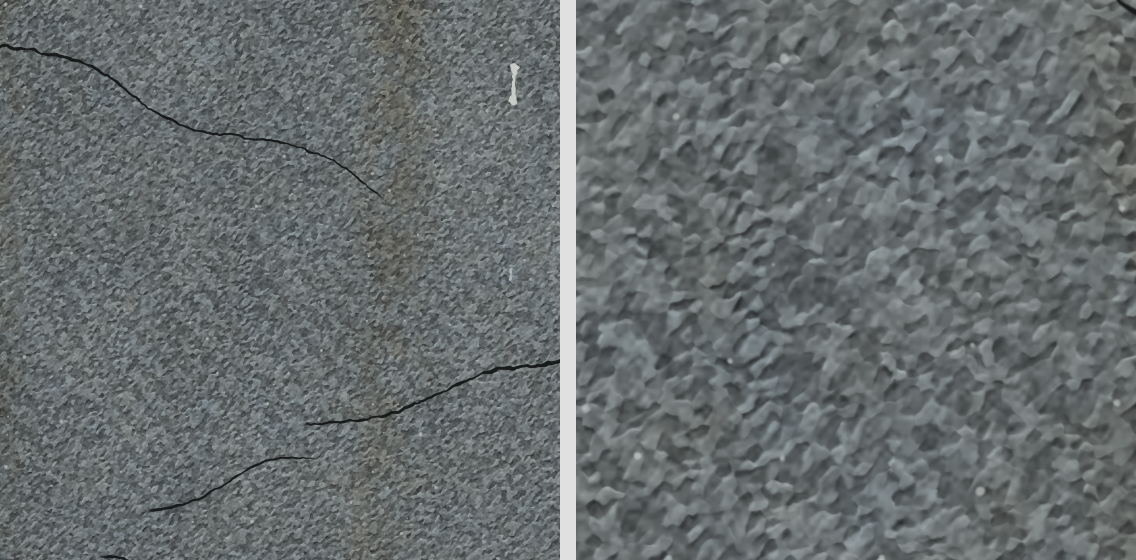
Left: the whole. Right: its middle third, enlarged.
Reproduce this texture procedurally as a WebGL 2 fragment shader.

```glsl
#version 300 es
precision highp float;
// Weathered grey asphalt: fine embossed grains, brown stains, thin cracks and pale paint spots.

#define GRAIN_SCALE vec2(130.0, 182.0)
#define GRAIN_ANGLE 0.6
#define GRAIN_CONTRAST 0.22
#define RELIEF 0.12
#define FINE_CONTRAST 0.12
#define BASE_TONE 0.432
#define STONE_TINT vec3(0.945, 1.0, 1.008)
#define STAIN_TINT vec3(0.92, 0.86, 0.78)
#define CRACK_COLOR vec3(0.075, 0.083, 0.083)
#define PAINT_COLOR vec3(0.78, 0.80, 0.79)
#define EDGE_SOFTNESS 0.0015

uniform vec2 u_resolution;
out vec4 fragColor;

const float TAU = 6.28319;

float hash(vec2 p) {
    return fract(sin(dot(p, vec2(127.1, 311.7))) * 43758.5453);
}

float noise(vec2 p) {
    vec2 i = floor(p), f = fract(p);
    f = f * f * (3.0 - 2.0 * f);
    return mix(mix(hash(i), hash(i + vec2(1, 0)), f.x),
               mix(hash(i + vec2(0, 1)), hash(i + vec2(1, 1)), f.x), f.y);
}

float fbm(vec2 p) {
    float sum = 0.0, amp = 0.5;
    for (int i = 0; i < 4; i++) {
        sum += amp * noise(p);
        p = p * 2.03 + 17.3;
        amp *= 0.5;
    }
    return sum / 0.9375;
}

// Random tone per jittered cell, blended softly between neighbours
float grains(vec2 p) {
    vec2 cell = floor(p);
    float sum = 0.0, total = 0.0001;
    for (int y = -1; y <= 1; y++)
    for (int x = -1; x <= 1; x++) {
        vec2 c = cell + vec2(x, y);
        vec2 d = c + vec2(hash(c), hash(c + 57.3)) - p;
        float weight = exp(-7.0 * dot(d, d));
        sum += weight * hash(c + 113.9);
        total += weight;
    }
    return sum / total;
}

// Sideways offset of a crack; wave holds amplitude, turns and phase
float crackPath(float s, float len, vec3 wave) {
    float jag = 0.007 * (noise(vec2(s * 25.0, len * 91.0)) - 0.5)
              + 0.005 * (noise(vec2(s * 68.0, len * 53.0)) - 0.5)
              + 0.0025 * (noise(vec2(s * 160.0, len * 37.0)) - 0.5);
    return jag + wave.x * sin(TAU * (wave.y * s / len + wave.z));
}

// Coverage of a jagged crack from a to b; widths are half widths at its ends
float crack(vec2 p, vec2 a, vec2 b, vec3 wave, vec2 widths) {
    float len = length(b - a);
    vec2 axis = (b - a) / len, q = p - a;
    float s = dot(q, axis), h = dot(q, vec2(-axis.y, axis.x));
    float path = crackPath(s, len, wave);
    float slope = (crackPath(s + 0.001, len, wave) - path) / 0.001;
    float d = abs(h - path) / sqrt(1.0 + slope * slope);
    float w = mix(widths.x, widths.y, clamp(s / len, 0.0, 1.0));
    w *= 0.5 + noise(vec2(s * 75.0, len * 29.0));
    float ends = smoothstep(0.0, 0.02, s) * (1.0 - smoothstep(len - 0.03, len, s));
    return ends * (1.0 - smoothstep(w - 0.0008, w + EDGE_SOFTNESS, d));
}

// Ragged paint streak with a thin waist
float streak(vec2 p, vec2 a, vec2 b, float radius, float waist) {
    float t = clamp(dot(p - a, b - a) / dot(b - a, b - a), 0.0, 1.0);
    float r = radius * mix(waist, 1.0, pow(abs(2.0 * t - 1.0), 2.0));
    float d = length(p - mix(a, b, t)) + 0.004 * (noise(p * 190.0) - 0.5);
    return 1.0 - smoothstep(r - EDGE_SOFTNESS, r + EDGE_SOFTNESS, d);
}

// Sparse pale chips scattered on a grid
float chips(vec2 p) {
    vec2 g = p * 34.0, cell = floor(g);
    vec2 center = 0.25 + 0.5 * vec2(hash(cell + 3.1), hash(cell + 8.7));
    float r = mix(0.03, 0.12, pow(hash(cell + 21.4), 3.0));
    float d = length(fract(g) - center) + 0.06 * (noise(p * 210.0) - 0.5);
    return step(0.88, hash(cell + 40.2)) * (1.0 - smoothstep(r - 0.04, r + 0.05, d));
}

void main() {
    vec2 uv = gl_FragCoord.xy / min(u_resolution.x, u_resolution.y);

    // Grain tone with light from the upper left
    float c = cos(GRAIN_ANGLE), s = sin(GRAIN_ANGLE);
    vec2 p = mat2(c, -s, s, c) * uv * GRAIN_SCALE + 1.6 * fbm(uv * 60.0);
    float g = grains(p);
    float tone = BASE_TONE + GRAIN_CONTRAST * (g - 0.5)
               + RELIEF * (g - grains(p + vec2(0.1, 0.5)))
               + FINE_CONTRAST * (noise(uv * 270.0) - 0.5)
               + 0.07 * (fbm(uv * 9.0) - 0.5) + 0.02 * (uv.x - 0.5);
    vec3 color = tone * STONE_TINT;
    color *= 1.0 + vec3(-0.06, 0.0, 0.06) * (fbm(uv * 22.0 + 5.0) - 0.45);

    // Brown stains: a vertical band and the left border
    float band = exp(-pow((uv.x - 0.715 + 0.04 * (1.0 - uv.y)) / 0.06, 2.0));
    float border = 0.6 * exp(-pow(uv.x / 0.04, 2.0));
    float stain = (band * mix(0.45, 1.0, uv.y) + border) * smoothstep(0.2, 0.65, fbm(uv * vec2(26.0, 18.0)));
    color *= mix(vec3(1.0), STAIN_TINT, clamp(stain, 0.0, 1.0));

    // Pale chips and paint streaks
    float paint = 0.65 * chips(uv);
    paint = max(paint, streak(uv, vec2(0.919, 0.880), vec2(0.916, 0.820), 0.0075, 0.3));
    paint = max(paint, 0.7 * streak(uv, vec2(0.913, 0.519), vec2(0.912, 0.502), 0.003, 0.6));
    color = mix(color, PAINT_COLOR, paint);

    // Cracks
    float dark = crack(uv, vec2(-0.03, 0.931), vec2(0.70, 0.655), vec3(0.021, 1.75, -0.12), vec2(0.0021, 0.0011));
    dark = max(dark, crack(uv, vec2(0.54, 0.228), vec2(1.04, 0.373), vec3(0.012, 1.4, 0.32), vec2(0.0013, 0.0028)));
    dark = max(dark, crack(uv, vec2(0.255, 0.092), vec2(0.575, 0.188), vec3(0.016, 1.0, 0.55), vec2(0.0019, 0.0010)));
    dark = max(dark, crack(uv, vec2(0.17, 0.004), vec2(0.25, -0.003), vec3(0.005, 0.5, 0.0), vec2(0.0018)));
    color = mix(color, CRACK_COLOR, 0.93 * dark);

    fragColor = vec4(clamp(color, 0.0, 1.0), 1.0);
}
```
